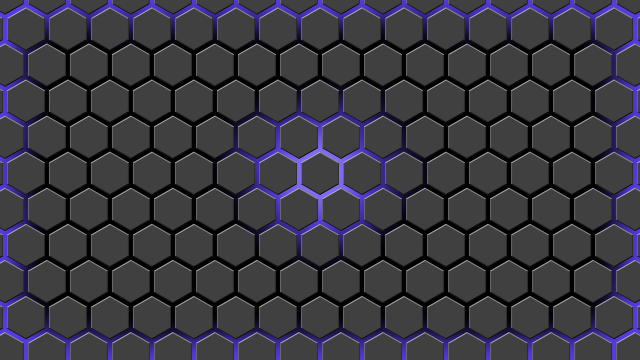
A Shadertoy shader for this pattern:

```glsl
const float PITCH = 0.1167;

// Offset from the centre of the nearest pointy-top hexagon
vec2 hexOffset(vec2 p) {
    vec2 period = vec2(1.0, 1.732);
    vec2 a = mod(p + 0.5 * period, period) - 0.5 * period;
    vec2 b = mod(p, period) - 0.5 * period;
    return dot(a, a) < dot(b, b) ? a : b;
}

// Layered sines that make the light uneven
float waver(vec2 p) {
    return 0.6 * sin(p.x * 13.0 + 2.0 * sin(p.y * 9.0))
         + 0.4 * sin(p.y * 21.0 - p.x * 8.0 + 1.0);
}

// Light under the tiles: a central pool and a rounded frame
float glowAmount(vec2 uv, vec2 p, float aspect) {
    float uneven = waver(p);
    float pool = 1.0 - smoothstep(0.09, 0.30, length(p * vec2(0.95, 1.05)) + 0.022 * uneven);
    vec2 rim = abs(uv - vec2(0.5 * aspect, 0.5)) - vec2(0.5 * aspect, 0.5) + 0.19;
    float inset = 0.19 - length(max(rim, 0.0));
    float frame = 1.0 - smoothstep(-0.01, 0.135, inset + 0.010 * uneven);
    return max(pool, frame);
}

void mainImage(out vec4 fragColor, in vec2 fragCoord) {
    vec2 uv = fragCoord / iResolution.y;
    float aspect = iResolution.x / iResolution.y;
    vec2 p = uv - vec2(0.5 * aspect, 0.5185);

    // Hexagon distance and the normal of its nearest side
    vec2 q = hexOffset(p / PITCH * vec2(1.0, 1.0085));
    vec2 side = abs(q);
    float slant = dot(side, vec2(0.5, 0.866));
    float d = max(side.x, slant);
    vec2 facing = side.x > slant ? vec2(1.0, 0.0) : vec2(0.5, 0.866);
    vec2 normal = facing * vec2(q.x < 0.0 ? -1.0 : 1.0, q.y < 0.0 ? -1.0 : 1.0);
    float pixel = 1.0 / (iResolution.y * PITCH);

    // Glowing gaps
    float glow = glowAmount(uv, p, aspect);
    vec3 violet = vec3(0.34, 0.23, 0.88);
    vec3 gap = mix(vec3(0.005, 0.005, 0.01), violet, glow);
    gap = mix(gap, vec3(0.52, 0.43, 0.95), 1.0 - smoothstep(0.04, 0.16, length(p)));

    // Grey tile with a bevel lit from above left
    float light = dot(normal, vec2(-0.35, 0.94));
    vec3 bevel = mix(vec3(0.25), light > 0.0 ? vec3(0.66) : vec3(0.06), min(1.0, abs(light) * 1.1));
    float rimMask = smoothstep(-0.6 * pixel, 0.6 * pixel, d - 0.427);
    vec3 tile = mix(vec3(0.25), bevel, rimMask);

    float gapMask = smoothstep(-0.6 * pixel, 0.6 * pixel, d - 0.452);
    fragColor = vec4(mix(tile, gap, gapMask), 1.0);
}
```
